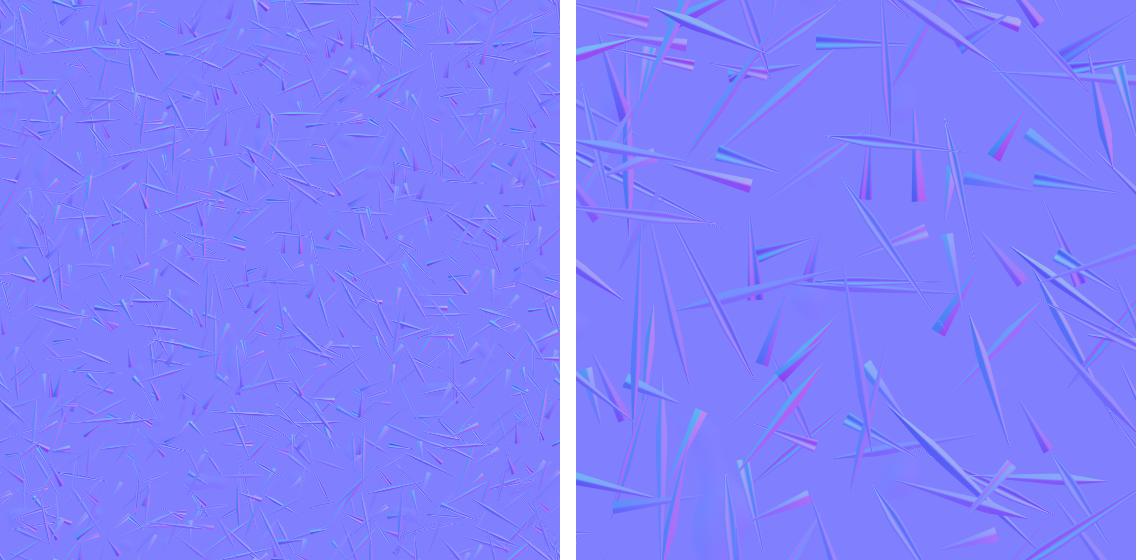
Left, the full canvas; right, a detail of the centre.
This texture map is drawn by a WebGL 1 fragment shader. Its source:

```glsl
precision highp float;
// Tangent-space normal map of loose needles and blades strewn over a flat ground.
// Each grid cell scatters several tapered blades; their facet slopes are layered
// over faint noise dents, then the summed slope is encoded as a normal colour.
uniform vec2 u_resolution;

const float CELLS = 14.0;

vec4 hash4(vec2 cell, float seed) {
  vec4 p = fract(vec4(cell, seed, cell.x + seed * 7.3) * vec4(0.1031, 0.1030, 0.0973, 0.1099));
  p += dot(p, p.wzxy + 33.33);
  return fract((p.xxyz + p.yzzw) * p.zywx);
}

float cornerGradient(vec2 corner, vec2 offset, float period) {
  float angle = 6.2832 * hash4(mod(corner, period), 91.0).x;
  return dot(vec2(cos(angle), sin(angle)), offset);
}

float gradientNoise(vec2 p, float period) {
  vec2 i = floor(p), f = p - i;
  vec2 s = f * f * f * (f * (f * 6.0 - 15.0) + 10.0);
  vec2 e = vec2(1.0, 0.0);
  float low = mix(cornerGradient(i, f, period), cornerGradient(i + e, f - e, period), s.x);
  float high = mix(cornerGradient(i + e.yx, f - e.yx, period),
                   cornerGradient(i + 1.0, f - 1.0, period), s.x);
  return mix(low, high, s.y);
}

// Sparse, shallow bumps in the ground
float groundHeight(vec2 uv) {
  return 0.0008 * smoothstep(0.32, 0.6, gradientNoise(uv * 18.0, 18.0));
}

// Slope in xy and coverage in z of one blade; d is the offset from its centre
vec3 blade(vec2 d, vec4 shape, vec4 style, float pixel) {
  float angle = 6.2832 * shape.z;
  vec2 axis = vec2(cos(angle), sin(angle));
  vec2 across = vec2(-axis.y, axis.x);
  float isLong = step(0.42, shape.w);
  float halfLength = mix(0.016 + 0.032 * shape.w, 0.015 + 0.054 * shape.w, isLong);
  float u = dot(d, axis), v = dot(d, across);
  float t = clamp(0.5 + 0.5 * u / halfLength, 0.0, 1.0);

  // Short blades widen to a blunt end, long ones taper at both tips
  float taper = mix(0.15 + 0.85 * t, min(1.0, min(t * 1.6, (1.0 - t) * 3.5)), isLong);
  float width = taper * mix(0.0042, 0.0031, isLong) * (0.8 + 0.4 * style.x);
  float cover = clamp((width - abs(v)) / pixel + 0.5, 0.0, 1.0)
              * clamp((halfLength - abs(u)) / pixel + 0.5, 0.0, 1.0)
              * min(1.0, 2.0 * width / pixel);

  // Cross-section: a folded ridge or a channel between two raised rims
  float s = clamp(v / max(width, 0.0001), -1.0, 1.0);
  float ridge = smoothstep(-0.3, 0.3, s - 0.5 * (style.y - 0.5)) * 2.0 - 1.0;
  float channel = -sin(4.2 * s);
  float fold = mix(ridge, channel, step(0.6, style.z));
  float tilt = (0.14 + 0.36 * style.w) * (0.6 + 0.5 * t);
  float lean = mix(0.3, 0.12, isLong) * t * t;
  return vec3(across * fold * tilt + axis * lean, cover);
}

void main() {
  float pixel = 1.0 / min(u_resolution.x, u_resolution.y);
  vec2 uv = gl_FragCoord.xy * pixel;

  // Ground slope by finite differences
  vec2 e = vec2(0.002, 0.0);
  float h = groundHeight(uv);
  vec2 slope = (h - vec2(groundHeight(uv + e), groundHeight(uv + e.yx))) / e.x;

  // Layers of blades from this cell and its neighbours
  vec2 home = floor(uv * CELLS);
  for (int layer = 0; layer < 5; layer++) {
    for (int y = -1; y <= 1; y++) {
      for (int x = -1; x <= 1; x++) {
        vec2 cell = home + vec2(float(x), float(y));
        vec2 id = mod(cell, CELLS);
        float seed = float(layer) * 3.7 + 1.0;
        vec4 shape = hash4(id, seed);
        vec4 style = hash4(id, seed + 41.3);
        vec3 b = blade(uv - (cell + shape.xy) / CELLS, shape, style, pixel);
        slope = mix(slope, b.xy, b.z);
      }
    }
  }

  vec3 normal = normalize(vec3(slope, 1.0));
  gl_FragColor = vec4(0.5 + 0.5 * normal, 1.0);
}
```
